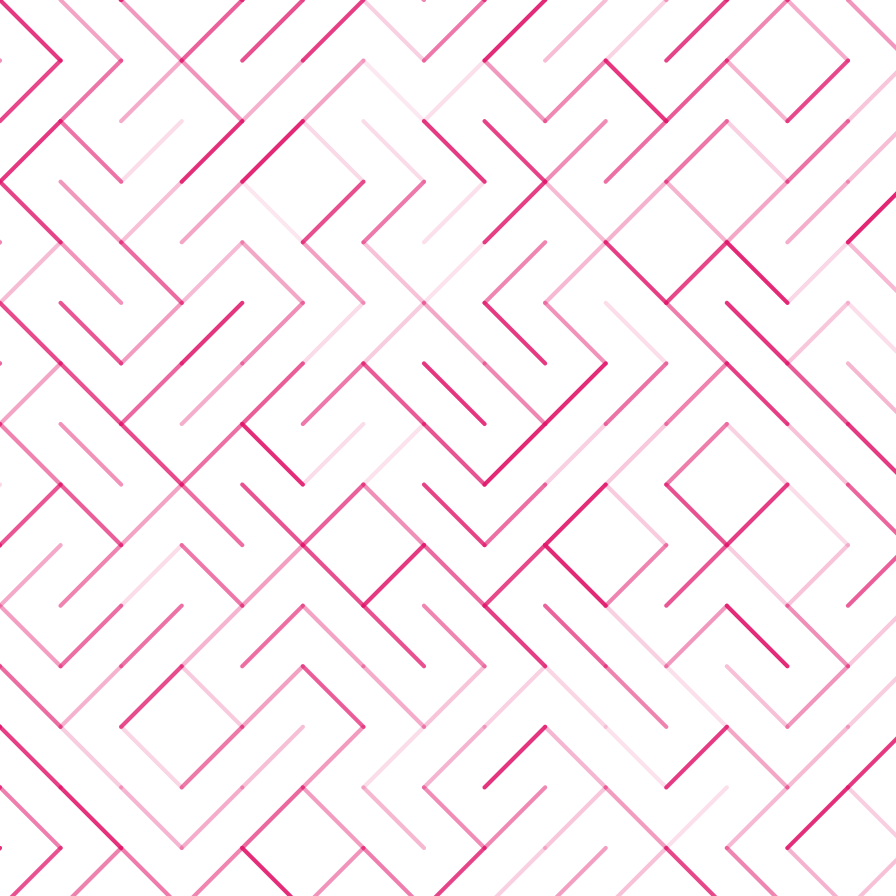
Reproduce this pattern procedurally as a Shadertoy shader.

```glsl
// Diagonal maze: every square cell holds one of its two diagonals, picked at random.
// Strokes share one ink with a random opacity per cell and have round caps, so the
// overlapping caps darken where strokes meet.

const float CELL_SIZE   = 0.0676;  // side of a cell, in canvas heights
const float LINE_WIDTH  = 0.0046;  // stroke width, in canvas heights
const float RISE_CHANCE = 0.5;     // share of strokes that rise to the right
const float MIN_OPACITY = 0.1;
const float MAX_OPACITY = 0.95;
const vec3  PAPER = vec3(1.0);
const vec3  INK   = vec3(0.88, 0.09, 0.42);

float hash(vec2 p) {
    return fract(sin(dot(p, vec2(127.1, 311.7))) * 43758.5453);
}

float segmentDistance(vec2 p, vec2 a, vec2 b) {
    vec2 ab = b - a;
    float t = clamp(dot(p - a, ab) / dot(ab, ab), 0.0, 1.0);
    return length(p - a - ab * t);
}

// Distance to the diagonal of one cell, in cell units; y points down
float diagonalDistance(vec2 p, vec2 cell) {
    float rises = step(hash(cell + 17.3), RISE_CHANCE);
    return segmentDistance(p - cell, vec2(0.0, rises), vec2(1.0, 1.0 - rises));
}

void mainImage(out vec4 fragColor, in vec2 fragCoord) {
    // Grid starts at the upper left corner
    float pixel = 1.0 / iResolution.y;
    vec2 canvas = vec2(fragCoord.x, iResolution.y - fragCoord.y) * pixel;
    vec2 p = canvas / CELL_SIZE;
    vec2 home = floor(p);

    // Composite the strokes of the cell and its neighbours, whose caps reach in
    vec3 color = PAPER;
    for (int y = -1; y <= 1; y++) {
        for (int x = -1; x <= 1; x++) {
            vec2 cell = home + vec2(x, y);
            float d = diagonalDistance(p, cell) * CELL_SIZE;
            float coverage = clamp(0.5 + (0.5 * LINE_WIDTH - d) / pixel, 0.0, 1.0);
            float opacity = mix(MIN_OPACITY, MAX_OPACITY, hash(cell + 53.9));
            color = mix(color, INK, coverage * opacity);
        }
    }
    fragColor = vec4(color, 1.0);
}
```
